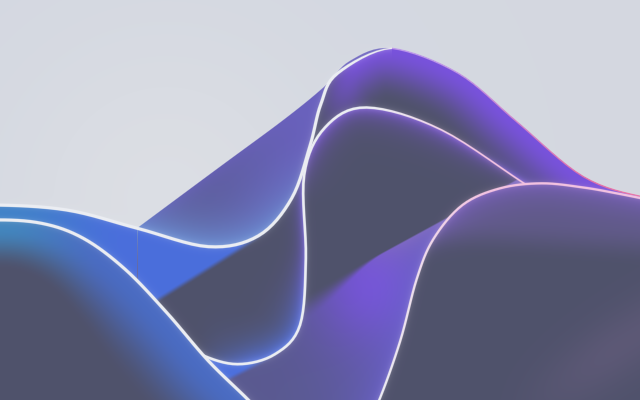
A WebGL 2 fragment shader for this background:

```glsl
#version 300 es
precision highp float;
// Folded translucent ribbons in slate, blue and violet on a pale backdrop.
// Each fold is the area below a spline; its signed distance drives the mask,
// the inner glow and the bright rim. Folds are painted from back to front.

uniform vec2 u_resolution;
out vec4 outColor;

const vec3 SLATE = vec3(0.31, 0.32, 0.42);
const vec3 VIOLET = vec3(0.47, 0.32, 0.86);
const vec3 BLUE = vec3(0.29, 0.43, 0.86);

float fade(float a, float b, float x) { return 1.0 - smoothstep(a, b, x); }

vec2 catmullRom(vec2 a, vec2 b, vec2 c, vec2 d, float t) {
    return b + 0.5 * t * (c - a + t * (2.0 * a - 5.0 * b + 4.0 * c - d
                     + t * (3.0 * (b - c) + d - a)));
}

// Signed distance to a spline, positive below it (odd number of crossings above)
float fold(vec2 p, vec2 k[12]) {
    float nearest = 1e4, side = -1.0;
    for (int i = 0; i < 9; i++) {
        vec2 a = k[i + 1];
        for (int j = 1; j <= 8; j++) {
            vec2 b = catmullRom(k[i], k[i + 1], k[i + 2], k[i + 3], float(j) / 8.0);
            vec2 e = b - a, q = p - a;
            vec2 r = q - e * clamp(dot(q, e) / dot(e, e), 0.0, 1.0);
            nearest = min(nearest, dot(r, r));
            if ((a.x > p.x) != (b.x > p.x) && e.y * q.x / e.x > q.y) side = -side;
            a = b;
        }
    }
    return side * sqrt(nearest);
}

// Bright edge that turns pink towards the right
vec3 rim(vec3 col, float d, float width, float aa, float x) {
    vec3 tint = mix(vec3(0.92, 0.93, 0.95), vec3(0.95, 0.76, 0.88), smoothstep(4.3, 6.0, x));
    col = mix(col, tint, 0.25 * exp(-abs(d) / 0.03));
    return mix(col, tint, fade(width - aa, width + aa, abs(d)));
}

void main() {
    // The canvas is 4.8 units high
    vec2 p = gl_FragCoord.xy * 4.8 / u_resolution.y;
    float aa = 3.6 / u_resolution.y;

    float crest = fold(p, vec2[12](vec2(0.5, 1.21), vec2(1.4, 1.88), vec2(2.6, 2.77),
        vec2(3.4, 3.36), vec2(3.88, 3.75), vec2(4.2, 4.07), vec2(4.7, 4.22), vec2(5.5, 3.92),
        vec2(6.2, 3.34), vec2(7.0, 2.68), vec2(7.75, 2.43), vec2(8.5, 2.35)));
    float sweep = fold(p, vec2[12](vec2(-0.8, 2.3), vec2(-0.1, 2.34), vec2(0.8, 2.28),
        vec2(1.65, 2.06), vec2(2.5, 1.84), vec2(3.1, 1.97), vec2(3.5, 2.42), vec2(3.72, 3.05),
        vec2(3.85, 3.55), vec2(4.05, 3.92), vec2(4.7, 4.22), vec2(5.4, 4.0)));
    float loop = fold(p, vec2[12](vec2(7.2, 2.1), vec2(6.4, 2.53), vec2(5.3, 3.24),
        vec2(4.4, 3.51), vec2(3.9, 3.27), vec2(3.65, 2.7), vec2(3.67, 1.7), vec2(3.6, 0.9),
        vec2(3.3, 0.55), vec2(2.85, 0.43), vec2(2.4, 0.55), vec2(2.0, 0.8)));
    float hill = fold(p, vec2[12](vec2(4.25, -0.6), vec2(4.53, -0.05), vec2(4.8, 0.7),
        vec2(5.0, 1.45), vec2(5.2, 1.93), vec2(5.55, 2.34), vec2(6.0, 2.54), vec2(6.5, 2.6),
        vec2(7.0, 2.55), vec2(7.4, 2.48), vec2(7.8, 2.4), vec2(8.3, 2.3)));
    float front = fold(p, vec2[12](vec2(-0.8, 2.1), vec2(-0.1, 2.16), vec2(0.5, 2.12),
        vec2(1.0, 1.94), vec2(1.5, 1.57), vec2(2.0, 1.05), vec2(2.5, 0.47), vec2(2.98, 0.0),
        vec2(3.2, -0.25), vec2(3.5, -0.5), vec2(3.8, -0.8), vec2(4.1, -1.1)));

    // Backdrop
    vec2 q = p - vec2(2.0, 2.4);
    vec3 col = mix(vec3(0.83, 0.845, 0.88), vec3(0.86, 0.87, 0.893), exp(-0.25 * dot(q, q)));

    // Outer face of the tall fold, lit blue where it curls up
    vec3 face = mix(vec3(0.36, 0.36, 0.6), vec3(0.41, 0.38, 0.74), smoothstep(2.2, 3.9, p.x));
    face = mix(face, vec3(0.42, 0.38, 0.75), 0.6 * exp(-9.0 * abs(crest)));
    face = mix(face, vec3(0.42, 0.56, 0.83), exp(-3.0 * abs(sweep)) * fade(1.8, 3.2, p.y));
    col = mix(col, face, smoothstep(-aa, aa, crest));

    // Inner face: violet under the crest, blue above the left crease
    face = mix(SLATE, VIOLET, fade(0.0, 0.65, crest) * smoothstep(3.7, 4.3, p.x));
    float crease = p.y - 1.22 - 0.62 * (p.x - 1.9);
    vec3 blue = mix(vec3(0.24, 0.5, 0.78), BLUE, smoothstep(0.0, 1.6, p.x));
    face = mix(face, blue, smoothstep(-0.06, 0.03, crease) * fade(2.8, 3.3, p.x));
    float rise = smoothstep(0.6, 2.0, p.y);
    face = mix(face, mix(vec3(0.33, 0.45, 0.88), vec3(0.42, 0.34, 0.82), rise),
        exp(-abs(loop) / mix(0.2, 0.07, rise)) * fade(2.6, 3.2, p.y) * smoothstep(2.3, 3.1, p.x));
    float inner = p.x < 4.7 ? sweep : crest;
    col = mix(col, face, smoothstep(-aa, aa, inner));
    if (p.x < 4.7) col = rim(col, sweep, mix(0.019, 0.008, smoothstep(3.9, 4.7, p.x)), aa, p.x);
    else col = mix(col, mix(vec3(0.75, 0.6, 0.92), vec3(0.92, 0.42, 0.62),
        smoothstep(5.0, 7.6, p.x)), fade(0.008 - aa, 0.008 + aa, abs(crest)));

    // Looping fold: dark hollow with a violet face below its crease
    face = mix(SLATE, vec3(0.46, 0.33, 0.8), exp(-abs(loop) / 0.13) * smoothstep(2.3, 3.2, p.y));
    crease = 1.32 + 0.545 * (p.x - 3.75) - p.y;
    q = (p - vec2(4.5, 1.4)) / vec2(0.75, 0.8);
    vec3 lit = mix(vec3(0.35, 0.35, 0.56), VIOLET, 0.95 * exp(-dot(q, q)));
    lit = mix(lit, vec3(0.42, 0.38, 0.82), 0.75 * exp(-abs(hill) / 0.4));
    lit = mix(lit, vec3(0.56, 0.46, 0.78), 0.6 * exp(-abs(crease) / 0.2) * smoothstep(4.1, 5.0, p.x));
    face = mix(face, lit, smoothstep(0.0, 0.03 + 0.3 * fade(3.7, 4.6, p.x), crease));
    float strip = p.y - 0.25 - 0.5 * (p.x - 2.72);
    face = mix(face, BLUE, smoothstep(-0.05, 0.03, strip) * fade(2.9, 3.4, p.x));
    col = mix(col, face, smoothstep(-aa, aa, loop));
    col = rim(col, loop, mix(0.016, 0.01, smoothstep(4.0, 5.5, p.x)), aa, p.x);

    // Right hill with a faint violet cap and a soft sheen low on the right
    face = mix(SLATE, vec3(0.37, 0.35, 0.52), smoothstep(1.7, 2.15, p.y + 0.06 * (p.x - 6.0)));
    face = mix(face, vec3(0.46, 0.37, 0.72), exp(-abs(hill) / 0.2) * smoothstep(1.6, 2.3, p.y));
    float sheen = (p.y - 0.5 - 0.6 * (p.x - 7.2)) / 0.45;
    face += vec3(0.05, 0.025, 0.04) * exp(-sheen * sheen) * smoothstep(5.8, 7.4, p.x);
    col = rim(mix(col, face, smoothstep(-aa, aa, hill)), hill, 0.014, aa, p.x);

    // Front left fold: blue band sinking into slate
    lit = mix(vec3(0.26, 0.52, 0.74), vec3(0.29, 0.42, 0.76), smoothstep(0.0, 1.3, p.x));
    face = mix(lit, SLATE, smoothstep(0.1, mix(0.6, 0.95, smoothstep(0.0, 1.5, p.x)), front));
    col = rim(mix(col, face, smoothstep(-aa, aa, front)), front, 0.019, aa, p.x);

    outColor = vec4(col, 1.0);
}
```
